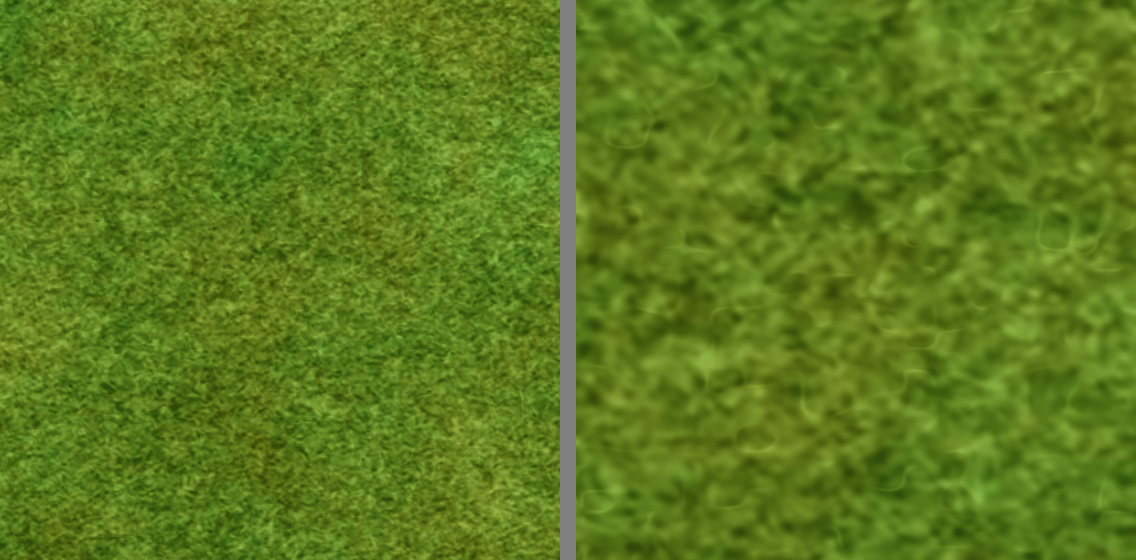
Left, the full canvas; right, a detail of the centre.
Give the GLSL for this texture, as a WebGL 1 fragment shader.

```glsl
precision highp float;
uniform vec2 u_resolution;

float hash(vec2 p) {
  vec3 q = fract(p.xyx * 0.1031);
  q += dot(q, q.yzx + 33.33);
  return fract((q.x + q.y) * q.z);
}

// Value noise centred on zero
float noise(vec2 p) {
  vec2 cell = floor(p);
  vec2 f = fract(p);
  f = f * f * (3.0 - 2.0 * f);
  float low = mix(hash(cell), hash(cell + vec2(1, 0)), f.x);
  float high = mix(hash(cell + vec2(0, 1)), hash(cell + vec2(1, 1)), f.x);
  return mix(low, high, f.y) - 0.5;
}

vec2 turn(vec2 p, float angle) {
  float c = cos(angle), s = sin(angle);
  return vec2(c * p.x - s * p.y, s * p.x + c * p.y);
}

// Broad soft patches, summed over four scales
float patches(vec2 p) {
  float sum = 0.0, weight = 0.5;
  for (int i = 0; i < 4; i++) {
    sum += weight * noise(p);
    p = turn(p, 0.6) * 2.1 + 17.3;
    weight *= 0.6;
  }
  return sum;
}

// Short blades lying mostly sideways, leaning both ways
float blades(vec2 p) {
  float sum = 0.0;
  for (int i = 0; i < 3; i++) {
    float k = float(i);
    vec2 q = turn(p, (k - 1.0) * 0.55) + k * 3.7;
    sum += noise(q * vec2(80.0 + 12.0 * k, 165.0));
  }
  return sum;
}

// Thin pale threads along the zero line of a noise
float threads(vec2 p) {
  float ridge = 1.0 - abs(noise(p * vec2(52, 84) + 41.0)) * 5.0;
  return smoothstep(0.3, 1.0, ridge) * smoothstep(-0.1, 0.3, noise(p * 75.0 + 9.0));
}

void main() {
  vec2 uv = gl_FragCoord.xy / u_resolution.y;
  vec2 bent = uv + 0.006 * vec2(noise(uv * 38.0), noise(uv * 38.0 + 60.0));

  // Tone: patches, tufts, blades and fine grain
  float tone = 0.55 + 0.1 * (uv.y - 0.5);
  tone += 0.5 * patches(uv * vec2(3.2, 4.2) + 5.0);
  tone += 0.32 * noise(turn(bent, 0.12) * vec2(32, 58) + 23.0);
  tone += 0.42 * blades(bent);
  tone += 0.42 * noise(turn(bent, 0.35) * vec2(160, 185) + 71.0);
  tone += 0.22 * threads(bent);
  tone -= 0.25 * smoothstep(0.22, 0.0, length(uv * vec2(0.8, 1.2)));
  tone = clamp(tone, -0.05, 1.2);

  // Grass ramp from shade to sunlit tips
  vec3 grass = vec3(0.195, 0.31, 0.04) + vec3(0.29, 0.32, 0.0) * tone;
  grass.b += 0.17 * pow(max(tone, 0.0), 1.5);

  // Dry yellowish and lush green areas
  float dryness = patches(uv * vec2(4.5, 5.5) + 31.0);
  grass += dryness * vec3(0.13, -0.03, -0.03);
  grass.r += 0.035 * noise(uv * vec2(45, 60) + 12.0);

  gl_FragColor = vec4(grass, 1.0);
}
```
